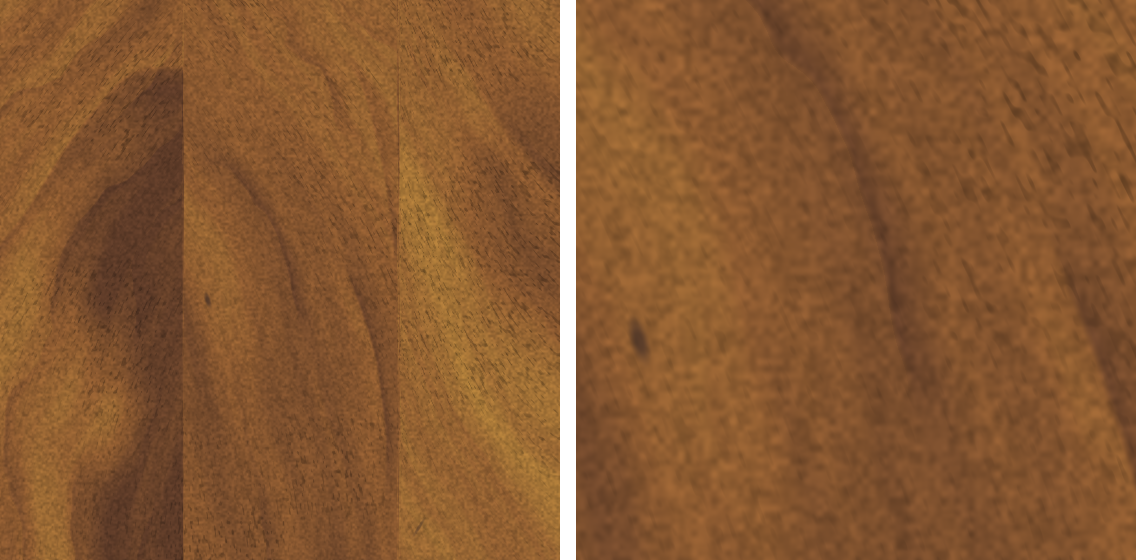
Left: the whole. Right: its middle third, enlarged.
Write a three.js fragment shader that draws this texture.

```glsl
// Three joined boards of warm brown hardwood with flowing, leaning figure.
// Each board bends its own grain coordinate; layered noise along it gives
// streaks, one-sided folds and fine pores, all mapped to a brown-gold ramp.
varying vec2 vUv;

const vec3 SHADOW = vec3(0.365, 0.23, 0.155);
const vec3 BODY = vec3(0.55, 0.352, 0.187);
const vec3 GOLD = vec3(0.665, 0.48, 0.218);
const vec3 FLECK = vec3(0.24, 0.17, 0.15);
const float SEAM_LEFT = 0.327;
const float SEAM_RIGHT = 0.712;

float hash(vec2 p) {
  vec3 q = fract(p.xyx * 0.1031);
  q += dot(q, q.yzx + 33.33);
  return fract((q.x + q.y) * q.z);
}

float noise(vec2 p) {
  vec2 cell = floor(p);
  vec2 f = fract(p);
  f = f * f * (3.0 - 2.0 * f);
  float low = mix(hash(cell), hash(cell + vec2(1.0, 0.0)), f.x);
  float high = mix(hash(cell + vec2(0.0, 1.0)), hash(cell + vec2(1.0)), f.x);
  return mix(low, high, f.y);
}

float fbm(vec2 p) {
  float sum = 0.0;
  float gain = 0.53;
  for (int i = 0; i < 4; i++) {
    sum += gain * noise(p);
    p = mat2(1.6, 1.2, -1.2, 1.6) * p + 17.3;
    gain *= 0.5;
  }
  return sum;
}

// Dark on one side of a line: quick rise, slow fade over the given width.
float crease(float d, float width) {
  return smoothstep(-0.12, 0.3, d / width) * exp(-max(d, 0.0) / width);
}

// Small leaning spindle.
float fleck(vec2 p, vec2 size, float lean) {
  p.x -= lean * p.y;
  return 1.0 - smoothstep(0.2, 1.0, length(p / size));
}

// Coordinate across the grain; constant along each fibre.
float acrossGrain(vec2 p, float left, float right) {
  float lean = mix(0.35, -0.38, left);
  float bent = p.x + lean * p.y * (p.y + 0.25);
  float swept = p.x + 0.38 * p.y - 1.1 * (p.x - 0.72) * (p.x - 0.72);
  return mix(bent, swept, right);
}

// Broad shading of each board.
float leftTone(vec2 p, float wander) {
  float ridge = 0.53 + 0.36 * smoothstep(-0.06, 0.27, p.x) + 0.04 * wander;
  float below = ridge - p.y;
  float heart = smoothstep(0.07, 0.27, p.x + 0.25 * wander);
  float tone = 0.2 - 1.15 * heart * smoothstep(-0.01, 0.05, below);
  tone -= 0.4 * smoothstep(0.1, 0.3, p.x) * smoothstep(0.02, -0.05, below);
  return tone - 0.75 * crease(below, 0.04);
}

float middleTone(vec2 p, float wander) {
  float low = p.x - 0.69 + 0.6 * (p.y - 0.17) * (p.y - 0.17) + 0.02 * wander;
  float high = p.x - 0.705 + 0.6 * (p.y - 0.53) * (p.y - 0.53) + 0.03 * wander;
  float lowSpan = smoothstep(0.08, 0.25, p.y) * smoothstep(0.57, 0.45, p.y);
  float highSpan = smoothstep(0.48, 0.6, p.y) * smoothstep(0.95, 0.75, p.y);
  float tone = -0.16 + 0.35 * smoothstep(0.8, 1.35, p.x + 0.7 * p.y);
  tone += 0.2 * lowSpan * exp(-abs(low + 0.02) * 35.0);
  return tone - 0.95 * lowSpan * crease(low, 0.016) - 0.6 * highSpan * crease(high, 0.022);
}

float rightTone(vec2 p, float wander) {
  float patchDist = length((p - vec2(0.95, 0.62)) * vec2(1.0, 0.6));
  float band = p.x + 0.6 * p.y - 1.1 + 0.15 * wander;
  return 0.16 + 0.45 * exp(-band * band * 90.0) - 0.6 * smoothstep(0.19, 0.05, patchDist);
}

void main() {
  vec2 p = vUv;
  float left = 1.0 - smoothstep(SEAM_LEFT - 0.002, SEAM_LEFT + 0.002, p.x);
  float right = smoothstep(SEAM_RIGHT - 0.004, SEAM_RIGHT + 0.004, p.x);
  float seed = 7.0 * step(SEAM_LEFT, p.x) + 9.0 * step(SEAM_RIGHT, p.x);

  // Grain flow, gently warped for the figure.
  float wander = fbm(p * vec2(5.0, 3.5) + seed) - 0.5;
  float grain = acrossGrain(p, left, right);
  float across = grain + 0.09 * wander;

  // Figure: broad streaks, thin fibres and gated folds.
  float spread = 1.0 + 0.5 * right;
  float streak = fbm(vec2(across * 14.0 * spread, p.y * 1.6) + seed) - 0.5;
  float fibre = noise(vec2(across * 75.0 * spread, p.y * 7.0) + seed) - 0.5;
  float phase = fract(across * 7.0 * spread + 0.8 * wander + 0.37 * seed);
  float gate = smoothstep(0.42, 0.68, noise(vec2(across * 6.0, p.y * 3.5) + seed + 40.0));
  float fold = gate * crease(phase, 0.16) * smoothstep(1.0, 0.8, phase);

  float board = mix(middleTone(p, wander), leftTone(p, wander), left);
  board = mix(board, rightTone(p, wander), right);
  float tone = board + 1.3 * streak + 0.2 * fibre - 0.55 * fold + 0.04;
  vec3 color = mix(BODY, SHADOW, clamp(-tone, 0.0, 1.0));
  color = mix(color, GOLD, clamp(tone, 0.0, 1.0));

  // Fine mottling and short pores lying along the fibres.
  float mottle = noise(p * 255.0) + noise(p * 190.0 + 31.0) - 1.0;
  float pore = smoothstep(0.6, 0.92, noise(vec2(grain * 290.0 * spread, p.y * 120.0)));
  float poreShare = 0.3 + 0.7 * smoothstep(0.4, 0.65, fbm(p * 5.0 + 60.0) + 0.08 * right);
  color *= 1.015 + 0.16 * mottle - 0.2 * pore * poreShare;

  // Two dark mineral flecks.
  float mark = fleck(p - vec2(0.371, 0.464), vec2(0.007, 0.018), -0.25);
  mark = max(mark, 0.7 * fleck(p - vec2(0.748, 0.058), vec2(0.005, 0.022), 0.6));
  gl_FragColor = vec4(mix(color, FLECK, 0.65 * mark), 1.0);
}
```
